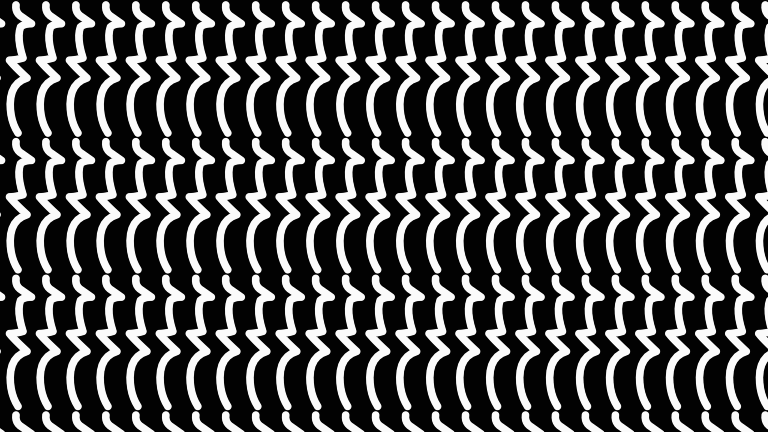
Reproduce this pattern procedurally as a WebGL 1 fragment shader.

```glsl
precision highp float;

uniform vec2 u_resolution;

#define UNITS_HIGH 432.0
#define PITCH vec2(29.97, 136.7)
#define CELL_START vec2(5.5, 0.6)
#define HALF_WIDTH 3.8
#define CURVE_STEPS 6
#define INK vec3(0.985)
#define GROUND vec3(0.008)

float segmentDistance(vec2 p, vec2 a, vec2 b) {
    vec2 ab = b - a;
    vec2 ap = p - a;
    return length(ap - ab * clamp(dot(ap, ab) / dot(ab, ab), 0.0, 1.0));
}

// Distance to a quadratic Bezier, split into short chords
float curveDistance(vec2 p, vec2 a, vec2 control, vec2 b) {
    float nearest = 1e4;
    vec2 previous = a;
    for (int i = 1; i <= CURVE_STEPS; i++) {
        float t = float(i) / float(CURVE_STEPS);
        vec2 next = mix(mix(a, control, t), mix(control, b, t), t);
        nearest = min(nearest, segmentDistance(p, previous, next));
        previous = next;
    }
    return nearest;
}

// One vertical squiggle, with y running downwards
float squiggleDistance(vec2 p) {
    vec2 shoulder = vec2(22.0, 17.0);
    vec2 tip = vec2(31.5, 23.7);
    vec2 neck = vec2(20.5, 27.0);
    vec2 waist = vec2(23.0, 58.0);
    vec2 knee = vec2(9.5, 60.2);
    vec2 bump = vec2(27.0, 78.0);
    vec2 belly = vec2(10.2, 104.0);

    // Hooked top
    float d = curveDistance(p, vec2(16.0, 5.0), vec2(15.0, 13.0), shoulder);
    d = min(d, segmentDistance(p, shoulder, tip));
    d = min(d, curveDistance(p, tip, vec2(24.0, 23.7), neck));

    // Stem and zigzag
    d = min(d, curveDistance(p, neck, vec2(16.5, 38.0), waist));
    d = min(d, curveDistance(p, waist, vec2(16.0, 60.0), knee));
    d = min(d, curveDistance(p, knee, vec2(14.0, 66.0), bump));

    // Long bow
    d = min(d, curveDistance(p, bump, vec2(10.5, 83.0), belly));
    return min(d, curveDistance(p, belly, vec2(10.2, 121.0), vec2(18.0, 133.0)));
}

void main() {
    float unitsPerPixel = UNITS_HIGH / u_resolution.y;
    vec2 p = vec2(gl_FragCoord.x, u_resolution.y - gl_FragCoord.y) * unitsPerPixel;
    vec2 cell = mod(p - CELL_START, PITCH) + CELL_START;

    // Tips reach across cell sides, so include both neighbours
    float d = 1e4;
    for (int i = -1; i <= 1; i++) {
        d = min(d, squiggleDistance(cell - vec2(float(i) * PITCH.x, 0.0)));
    }

    float edge = 0.6 * unitsPerPixel;
    float ink = 1.0 - smoothstep(-edge, edge, d - HALF_WIDTH);
    gl_FragColor = vec4(mix(GROUND, INK, ink), 1.0);
}
```
